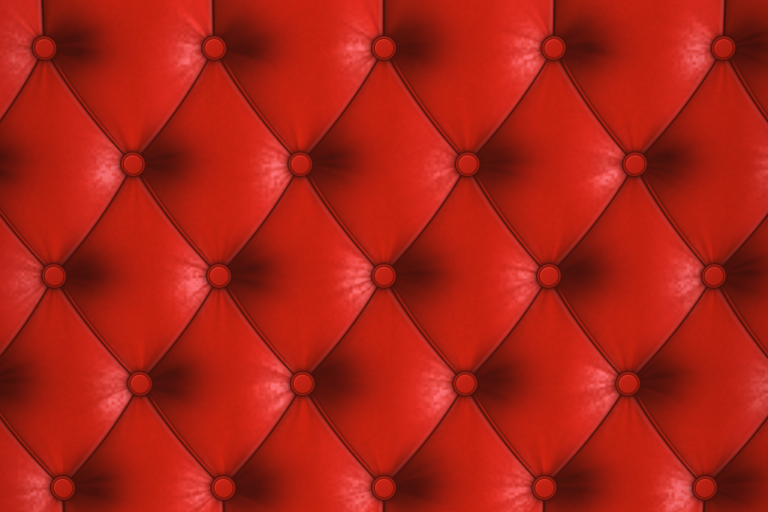
Give the GLSL for this texture, as a Shadertoy shader.

```glsl
const vec3 BODY = vec3(0.76, 0.125, 0.06);
const vec3 BRIGHT = vec3(0.84, 0.155, 0.11);
const vec3 LOW = vec3(0.62, 0.115, 0.055);
const vec3 DEEP = vec3(0.27, 0.06, 0.04);
const vec3 GLINT = vec3(0.97, 0.44, 0.46);

const float LAST_ROW = 4.0;       // button rows run from 0 to LAST_ROW
const float TOP_MARGIN = 0.094;   // depth of the first row
const float ROW_RATE = 4.319;     // rows per canvas height at the first row
const float ROW_GAIN = 0.393;     // rows crowd together further down
const float SPACING = 0.3335;     // button spacing at the top edge
const float TAPER = 0.021;        // loss of spacing down the canvas
const float SAG = 0.065;          // droop of each crease, in rows
const float BUTTON_RADIUS = 0.0245;
const float LINE_HALF = 0.0017;
const float FOLD_WIDTH = 0.0075;

float hash(vec2 p) {
    vec3 q = fract(vec3(p.xyx) * 0.1031);
    q += dot(q, q.yzx + 33.33);
    return fract((q.x + q.y) * q.z);
}

float noise(vec2 p) {
    vec2 i = floor(p), f = fract(p);
    f = f * f * (3.0 - 2.0 * f);
    return mix(mix(hash(i), hash(i + vec2(1, 0)), f.x),
               mix(hash(i + vec2(0, 1)), hash(i + vec2(1, 1)), f.x), f.y);
}

float blob(vec2 d, vec2 center, vec2 size) {
    vec2 q = (d - center) / size;
    return exp(-dot(q, q));
}

float line(float dist, float halfWidth, float px) {
    return 1.0 - smoothstep(halfWidth - px, halfWidth + px, abs(dist));
}

vec3 shadeButton(vec3 col, vec2 d, float px) {
    float r = length(d) / BUTTON_RADIUS;
    float facing = dot(d, vec2(-0.5, 0.85)) / BUTTON_RADIUS;
    col = mix(col, DEEP, 0.75 * exp(-max(r - 1.0, 0.0) * 4.5));
    vec3 face = mix(BODY * 0.9, BRIGHT, 0.3 + 0.3 * facing);
    face = mix(face, DEEP, 0.55 * smoothstep(0.12, 0.0, abs(r - 0.79)));
    face += 0.09 * smoothstep(0.1, 0.0, abs(r - 0.66)) * max(facing, 0.0);
    face = mix(face, DEEP, 0.85 * smoothstep(0.83, 1.0, r));
    return mix(col, face, 1.0 - smoothstep(-px, px, length(d) - BUTTON_RADIUS));
}

void mainImage(out vec4 fragColor, in vec2 fragCoord) {
    float px = 1.0 / iResolution.y;
    vec2 p = (fragCoord - vec2(0.5 * iResolution.x, 0.0)) * px;

    // Lattice coordinates: u counts buttons across, v counts rows down
    float depth = 1.0 - p.y;
    float t = depth - TOP_MARGIN;
    float spacing = SPACING - TAPER * depth;
    float rowHeight = 1.0 / (ROW_RATE + 2.0 * ROW_GAIN * t);
    float u = p.x / spacing;
    float v = t * (ROW_RATE + ROW_GAIN * t);

    // Sagging diagonals, which turn vertical beyond the outer rows
    float vc = clamp(v, 0.0, LAST_ROW);
    float f = fract(vc);
    float bent = vc - SAG * 4.0 * f * (1.0 - f);
    vec2 diag = vec2(u + 0.5 * bent, u - 0.5 * bent);
    float inside = step(0.0, v) * step(v, LAST_ROW);
    float slope = length(vec2(1.0 / spacing, inside * 0.5 / rowHeight));
    vec2 crease = (diag - floor(diag + 0.5)) / slope;
    vec2 cell = fract(diag);
    float side = cell.x + cell.y - 1.0;

    // Padded diamonds, lit from the right
    float mottle = noise(p * 9.0) - 0.5;
    float tone = side + 0.25 * mottle;
    vec3 col = mix(LOW, BODY, smoothstep(-0.85, -0.15, tone));
    col = mix(col, BRIGHT, smoothstep(0.1, 0.6, tone));

    // Shadow, gloss and gathered wrinkles around each button
    float shadow = 0.0, gloss = 0.0, wrinkle = 0.0;
    vec2 nearest = vec2(9.0);
    for (int j = 0; j < 2; j++) {
        float row = floor(v) + float(j);
        if (row < 0.0 || row > LAST_ROW) continue;
        float shift = 0.5 * mod(row, 2.0);
        for (int i = -1; i <= 1; i++) {
            float column = floor(u - shift + 0.5) + float(i);
            vec2 d = vec2(u - column - shift, row - v) * vec2(spacing, rowHeight);
            vec2 id = vec2(column, row) + 20.0;
            float r = length(d);
            vec2 dir = d / max(r, 0.001);
            float streak = noise(dir * 7.0 + id * 17.0 + r * 6.0);
            float vary = hash(id);
            shadow += blob(d, vec2(0.05, 0.006), vec2(0.075, 0.058))
                    * smoothstep(0.0, 0.7, dir.x) * (0.72 + 0.35 * streak);
            gloss += blob(d, vec2(-0.048, -0.012), vec2(0.032, 0.052))
                   * smoothstep(0.15, 0.8, -dir.x) * (0.25 + 0.9 * streak)
                   * (0.65 + 0.5 * vary);
            wrinkle += (streak - 0.5) * exp(-r * r / 0.006);
            if (r < length(nearest)) nearest = d;
        }
    }
    col *= 1.0 + 0.3 * wrinkle;
    col = mix(col, DEEP, clamp(shadow, 0.0, 0.92));

    // Leather grain shows most where the gloss catches it
    float grain = noise(p * 170.0);
    col *= 0.98 + 0.04 * grain;
    col = mix(col, GLINT, clamp(gloss * (0.45 + 0.9 * grain), 0.0, 0.9));

    // Creases: lit lip on the left, soft shade on the right, dark stitch line
    for (int k = 0; k < 2; k++) {
        float s = k == 0 ? crease.x : crease.y;
        float lip = exp(-pow((s + 0.006) / 0.0035, 2.0));
        col = mix(col, GLINT, 0.2 * lip);
        col = mix(col, DEEP, 0.35 * exp(-abs(s) / (s > 0.0 ? 0.014 : 0.006)));
        col = mix(col, DEEP, 0.8 * line(s, LINE_HALF, px));
    }
    // Second edge of the folded seam on the falling diagonals
    float fold = inside * smoothstep(0.02, 0.06, length(nearest));
    col = mix(col, BODY, 0.5 * fold * line(crease.y - 0.5 * FOLD_WIDTH, 0.0018, px));
    col = mix(col, DEEP, 0.45 * fold * line(crease.y - FOLD_WIDTH, 0.001, px));

    col = shadeButton(col, nearest, px);

    // Gentle falloff toward the sides
    col *= 1.02 - 0.12 * pow(abs(p.x) / 0.75, 4.0);
    fragColor = vec4(clamp(col, 0.0, 1.0), 1.0);
}
```
